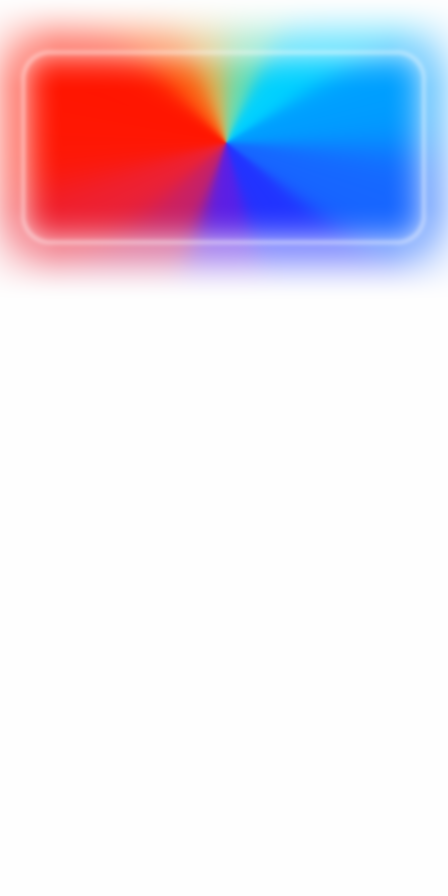
This background is drawn by a Shadertoy shader. Its source:

```glsl
#define PANEL_CENTER vec2(0.499, 1.671)
#define PANEL_HALF vec2(0.447, 0.212)
#define CORNER_RADIUS 0.06
#define HUE_CENTER vec2(0.505, 1.682)
#define HUE_SOFTNESS 0.05
#define HUE_FOCUS 26.0
#define FADE_INNER 0.09
#define FADE_OUTER 0.13
#define RIM_WIDTH 0.008
#define HALO_WIDTH 0.026
#define PAPER vec3(0.995)

const int STOP_COUNT = 12;

// Colour in rgb, direction in degrees in the last component
const vec4 HUE_STOPS[STOP_COUNT] = vec4[](
    vec4(0.00, 0.62, 1.00, 13.0),
    vec4(0.00, 0.82, 1.00, 50.0),
    vec4(0.40, 0.87, 0.70, 80.0),
    vec4(0.86, 0.72, 0.34, 101.0),
    vec4(1.00, 0.36, 0.06, 122.0),
    vec4(1.00, 0.08, 0.00, 148.0),
    vec4(1.00, 0.09, 0.01, 180.0),
    vec4(0.93, 0.13, 0.20, 208.0),
    vec4(0.78, 0.13, 0.40, 235.0),
    vec4(0.36, 0.12, 0.90, 268.0),
    vec4(0.13, 0.20, 1.00, 302.0),
    vec4(0.09, 0.40, 1.00, 343.0)
);

float roundedBox(vec2 p, vec2 halfSize, float radius) {
    vec2 q = abs(p) - halfSize + radius;
    return length(max(q, 0.0)) + min(max(q.x, q.y), 0.0) - radius;
}

// Smooth angular blend of the stops, softened around its centre
vec3 angularGradient(vec2 p) {
    vec2 heading = p / sqrt(dot(p, p) + HUE_SOFTNESS * HUE_SOFTNESS);
    vec3 total = vec3(0.0);
    float weightSum = 0.0;
    for (int i = 0; i < STOP_COUNT; i++) {
        float angle = radians(HUE_STOPS[i].w);
        float weight = exp(HUE_FOCUS * (dot(heading, vec2(cos(angle), sin(angle))) - 1.0));
        total += HUE_STOPS[i].rgb * weight;
        weightSum += weight;
    }
    return total / weightSum;
}

// Coverage of a blurred rectangle, one soft ramp per axis
float softPanel(vec2 p) {
    vec2 edge = abs(p) - PANEL_HALF;
    vec2 cover = 1.0 - smoothstep(vec2(-FADE_INNER), vec2(FADE_OUTER), edge);
    return cover.x * cover.y;
}

float bell(float x) {
    return exp(-x * x);
}

void mainImage(out vec4 fragColor, in vec2 fragCoord) {
    vec2 p = fragCoord / iResolution.xy * vec2(1.0, 2.0);
    vec2 local = p - PANEL_CENTER;

    // Coloured panel and its glow
    vec3 color = mix(PAPER, angularGradient(p - HUE_CENTER), softPanel(local));

    // Pale rim with a wider halo
    float d = roundedBox(local, PANEL_HALF, CORNER_RADIUS);
    float rim = 0.26 * bell(d / RIM_WIDTH) + 0.14 * bell(d / HALO_WIDTH);
    fragColor = vec4(mix(color, PAPER, rim), 1.0);
}
```
